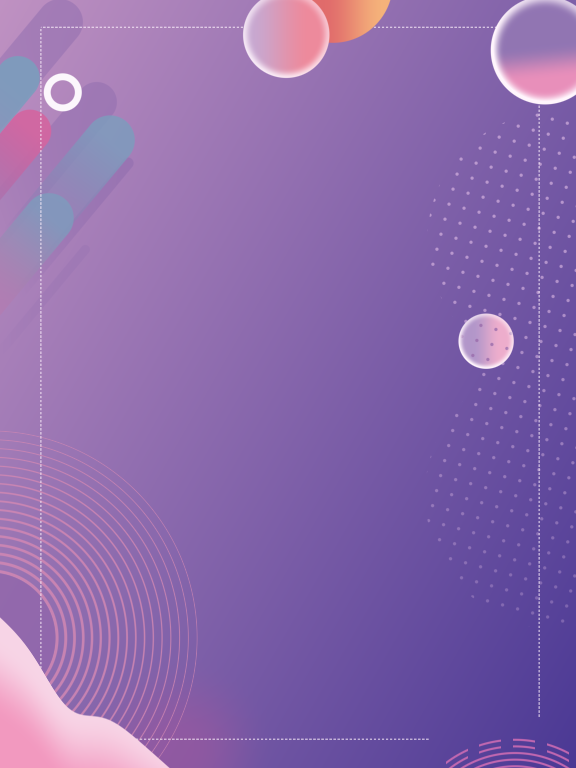
A WebGL 1 fragment shader for this background:

```glsl
precision highp float;
// Violet diagonal gradient with glossy spheres, slanted capsules, concentric rings, dots and a dashed frame.
uniform vec2 u_resolution;

// Coverage of a signed distance, smoothed over about one pixel.
float fill(float d) {
  float soft = 0.75 / u_resolution.x;
  return 1.0 - smoothstep(-soft, soft, d);
}

// Slanted capsule: a round head with a tail that fades towards the lower left.
void capsule(inout vec3 col, vec2 p, vec2 head, float radius, float len, vec3 headCol, vec3 tailCol, float alpha) {
  vec2 q = p - head;
  float along = clamp(dot(q, vec2(-0.64, -0.77)), 0.0, len);
  float d = length(q - along * vec2(-0.64, -0.77)) - radius;
  float t = along / len;
  col = mix(col, mix(headCol, tailCol, t), fill(d) * alpha * (1.0 - t * t));
}

// Glossy ball: a body colour with a bright rim, strongest towards the lower left.
void sphere(inout vec3 col, vec2 p, vec2 center, float radius, vec3 body, float gloss) {
  vec2 q = (p - center) / radius;
  float r = length(q);
  float rim = smoothstep(0.7, 1.0, r);
  rim *= rim * gloss * (0.75 - 0.25 * dot(q, vec2(0.5, 0.8)));
  col = mix(col, mix(body, vec3(1.0, 0.96, 0.99), clamp(rim, 0.0, 1.0)), fill((r - 1.0) * radius));
}

// Dashed straight segment; along and across are measured on its axis.
float dashes(float along, float across, float from, float to) {
  float dash = smoothstep(0.1, 0.3, abs(fract(along / 0.007) - 0.5));
  return fill(abs(across) - 0.0009) * dash * step(from, along) * step(along, to);
}

// Rotated lattice of small round dots.
float dotGrid(vec2 p) {
  vec2 q = mat2(0.966, 0.259, -0.259, 0.966) * p / 0.027;
  return fill(length(fract(q) - 0.5) * 0.027 - 0.0028);
}

void main() {
  vec2 p = gl_FragCoord.xy / u_resolution.x;

  // Diagonal backdrop and a rosy glow near the bottom
  float slope = dot(vec2(p.x, 1.3333 - p.y), vec2(0.87, 0.5)) / 1.54;
  vec3 col = mix(vec3(0.75, 0.57, 0.76), vec3(0.29, 0.22, 0.58), slope);
  float glow = 1.0 - smoothstep(0.02, 0.17, length(p - vec2(0.31, 0.03)));
  col = mix(col, vec3(0.62, 0.34, 0.62), 0.6 * glow);

  // Slanted capsules
  vec3 mauve = vec3(0.58, 0.44, 0.69);
  vec3 teal = vec3(0.49, 0.61, 0.74);
  vec3 rose = vec3(0.82, 0.40, 0.63);
  capsule(col, p, vec2(0.104, 1.295), 0.040, 0.30, mauve, mauve, 0.6);
  capsule(col, p, vec2(0.168, 1.156), 0.035, 0.32, mauve, mauve, 0.6);
  capsule(col, p, vec2(0.222, 1.050), 0.010, 0.30, mauve, mauve, 0.7);
  capsule(col, p, vec2(0.148, 0.900), 0.008, 0.25, mauve, mauve, 0.35);
  capsule(col, p, vec2(0.191, 1.090), 0.043, 0.24, teal, mauve, 0.85);
  capsule(col, p, vec2(0.031, 1.198), 0.038, 0.20, teal, teal, 0.95);
  capsule(col, p, vec2(0.052, 1.106), 0.037, 0.22, rose, mauve, 0.95);
  capsule(col, p, vec2(0.085, 0.955), 0.043, 0.24, teal, rose, 0.8);

  // Dotted field: two lobes joined by a waist
  float lobes = min(length(p - vec2(0.964, 0.917)) - 0.222, length(p - vec2(0.972, 0.474)) - 0.234);
  float waist = max(0.83 - p.x, abs(p.y - 0.7) - 0.2);
  float dots = dotGrid(p);
  float dotAlpha = mix(0.3, 0.65, smoothstep(0.25, 0.95, p.y));
  col = mix(col, vec3(0.86, 0.72, 0.89), dots * dotAlpha * fill(min(lobes, waist)));

  // Concentric rings, thinner towards the outside
  float r = length(p - vec2(-0.017, 0.226));
  float ringIndex = (r - 0.116) / 0.0152;
  float ringWidth = mix(0.0054, 0.0009, clamp(ringIndex / 16.0, 0.0, 1.0));
  float ring = fill(abs(fract(ringIndex + 0.5) - 0.5) * 0.0152 - ringWidth * 0.5);
  ring *= step(0.112, r) * step(r, 0.364);
  col = mix(col, vec3(0.82, 0.53, 0.70), ring * 0.85);
  col = mix(col, vec3(0.57, 0.40, 0.67), fill(r - 0.113) * 0.8);

  // Small arcs rising at the lower right
  float arc = length(p - vec2(0.894, -0.149));
  float arcLine = fill(abs(fract((arc - 0.198) / 0.0115 + 0.5) - 0.5) * 0.0115 - 0.0018);
  float broken = step(0.35, fract(p.x * 17.0 + 0.2));
  arcLine *= step(arc, 0.201) * mix(1.0, broken, step(0.181, arc));
  col = mix(col, vec3(0.80, 0.42, 0.70), arcLine * 0.9);

  // Dashed frame
  float frame = dashes(p.y, p.x - 0.071, 0.050, 1.286);
  frame = max(frame, dashes(p.y, p.x - 0.936, 0.087, 1.286));
  frame = max(frame, dashes(p.x, p.y - 1.286, 0.071, 0.936));
  frame = max(frame, dashes(p.x, p.y - 0.050, 0.071, 0.745));
  col = mix(col, vec3(0.98, 0.93, 0.98), frame * 0.9);

  // White ring
  col = mix(col, vec3(0.99, 0.97, 0.99), fill(abs(length(p - vec2(0.109, 1.173)) - 0.027) - 0.006));

  // Orange disc and glossy spheres
  vec3 orange = mix(vec3(0.88, 0.42, 0.42), vec3(0.96, 0.70, 0.48), smoothstep(0.56, 0.67, p.x));
  col = mix(col, orange, fill(length(p - vec2(0.578, 1.363)) - 0.104));
  vec3 blush = mix(vec3(0.78, 0.66, 0.82), vec3(0.93, 0.54, 0.61), smoothstep(0.43, 0.54, p.x));
  sphere(col, p, vec2(0.497, 1.273), 0.075, blush, 0.9);
  vec3 dusk = mix(vec3(0.91, 0.56, 0.73), vec3(0.57, 0.46, 0.70), smoothstep(1.195, 1.255, p.y + 0.1 * (0.946 - p.x)));
  sphere(col, p, vec2(0.946, 1.246), 0.094, dusk, 1.3);
  vec3 pearl = mix(vec3(0.70, 0.59, 0.79), vec3(0.93, 0.68, 0.80), smoothstep(0.82, 0.87, p.x));
  pearl = mix(pearl, vec3(0.60, 0.42, 0.67), dots * 0.8);
  sphere(col, p, vec2(0.844, 0.741), 0.048, pearl, 1.1);

  // Pink wave in the lower left corner
  float dip = (p.x - 0.118) / 0.0556;
  float depth = 0.75 * (0.262 - 0.89 * p.x - 0.052 * exp(-dip * dip) - p.y);
  vec3 wave = mix(vec3(0.97, 0.83, 0.90), vec3(0.95, 0.60, 0.75), smoothstep(0.0, 0.14, depth + 0.25 * (0.1 - p.y)));
  col = mix(col, wave, fill(-depth));

  gl_FragColor = vec4(col, 1.0);
}
```
